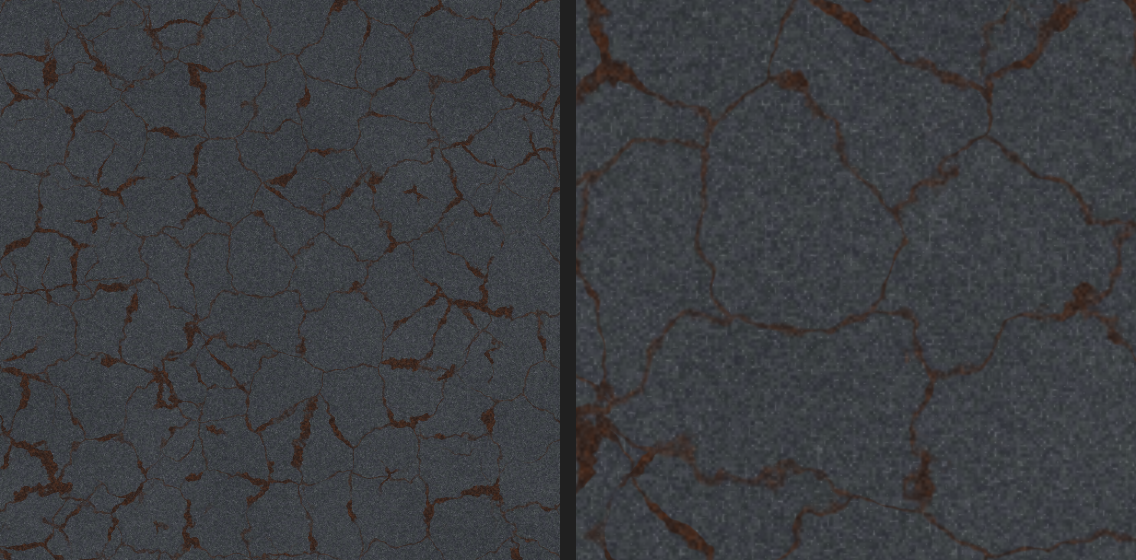
Left, the full canvas; right, a detail of the centre.
Reproduce this texture procedurally as a Shadertoy shader.

```glsl
const vec3 SLATE = vec3(0.233, 0.247, 0.265);
const vec3 RUST_DARK = vec3(0.190, 0.135, 0.115);
const vec3 RUST_LIGHT = vec3(0.300, 0.175, 0.115);

float hash(vec2 p) {
    vec3 q = fract(vec3(p.xyx) * 0.1031);
    q += dot(q, q.yzx + 33.33);
    return fract((q.x + q.y) * q.z);
}

vec2 hash2(vec2 p) {
    return vec2(hash(p + 17.0), hash(p + 91.0));
}

float noise(vec2 p) {
    vec2 i = floor(p), f = fract(p);
    f = f * f * (3.0 - 2.0 * f);
    return mix(mix(hash(i), hash(i + vec2(1, 0)), f.x),
               mix(hash(i + vec2(0, 1)), hash(i + vec2(1, 1)), f.x), f.y);
}

float fbm(vec2 p) {
    float sum = 0.0, amp = 0.5;
    for (int i = 0; i < 4; i++) {
        sum += amp * noise(p);
        p = mat2(1.6, 1.2, -1.2, 1.6) * p + 7.3;
        amp *= 0.5;
    }
    return sum / 0.9375;
}

vec2 warp(vec2 p, float amount) {
    return p + amount * (vec2(fbm(p * 2.3 + 5.0), fbm(p * 2.3 + 48.0)) - 0.5);
}

// Distance to the nearest Voronoi edge, in cell units
float edgeDistance(vec2 p, float jitter) {
    vec2 cell = floor(p), nearest = vec2(0.0), nearestId = vec2(0.0);
    float best = 1e3;
    for (int y = -1; y <= 1; y++)
    for (int x = -1; x <= 1; x++) {
        vec2 id = cell + vec2(x, y);
        vec2 r = id + 0.5 + jitter * (hash2(id) - 0.5) - p;
        if (dot(r, r) < best) {
            best = dot(r, r);
            nearest = r;
            nearestId = id;
        }
    }
    float edge = 1e3;
    for (int y = -2; y <= 2; y++)
    for (int x = -2; x <= 2; x++) {
        vec2 id = nearestId + vec2(x, y);
        if (x == 0 && y == 0) continue;
        vec2 r = id + 0.5 + jitter * (hash2(id) - 0.5) - p;
        edge = min(edge, dot(0.5 * (nearest + r), normalize(r - nearest)));
    }
    return edge;
}

// Ragged crack that swells into rust patches and fades in places
float crack(vec2 p, float swelling, float coverage) {
    float d = edgeDistance(warp(p, 0.50), 0.92);
    float swell = smoothstep(0.50, 0.82, fbm(p * 2.1 + 31.0));
    float ragged = 0.026 * (noise(p * 30.0) - 0.5) + 0.020 * (noise(p * 13.0) - 0.5);
    float width = 0.012 + swelling * swell + ragged * (0.6 + swell);
    float line = 1.0 - smoothstep(width - 0.014, width + 0.020, d);
    float visible = smoothstep(0.30, 0.52, fbm(p * 1.3 + 72.0) + coverage);
    return line * mix(0.70 * visible, 1.0, smoothstep(0.0, 0.4, swell));
}

void mainImage(out vec4 fragColor, in vec2 fragCoord) {
    vec2 uv = fragCoord / iResolution.y;

    // Fine mineral grain, sparse light flecks and soft tonal clouds
    vec2 grainPos = uv * 512.0 + 0.5;
    float fine = noise(grainPos) - 0.5;
    float soft = noise(uv * 290.0 + 13.0) - 0.5;
    float fleck = pow(noise(grainPos + 211.0), 7.0);
    float cloud = fbm(uv * 7.0 + 3.0) - 0.5;
    float tone = 0.076 * fine + 0.040 * soft + 0.095 * fleck + 0.036 * cloud;
    float tint = 0.014 * (noise(uv * 210.0 + 60.0) - 0.5);
    vec3 stone = SLATE + tone + vec3(0.0, tint, -tint);

    // Rust speckled between dark and warm brown
    float speckle = noise(uv * 300.0 + 83.0);
    vec3 rust = mix(RUST_DARK, RUST_LIGHT, speckle * speckle) + 0.07 * fine;

    // Main network plus a few finer branches
    float mainCracks = crack(uv * 9.0 + 4.0, 0.060, 0.12);
    float branches = crack(uv * 10.5 + 57.0, 0.035, -0.10);
    float branchZone = smoothstep(0.50, 0.64, fbm(uv * 6.0 + 22.0));
    float cracks = max(mainCracks, branches * branchZone);

    fragColor = vec4(mix(stone, rust, cracks * 0.94), 1.0);
}
```
